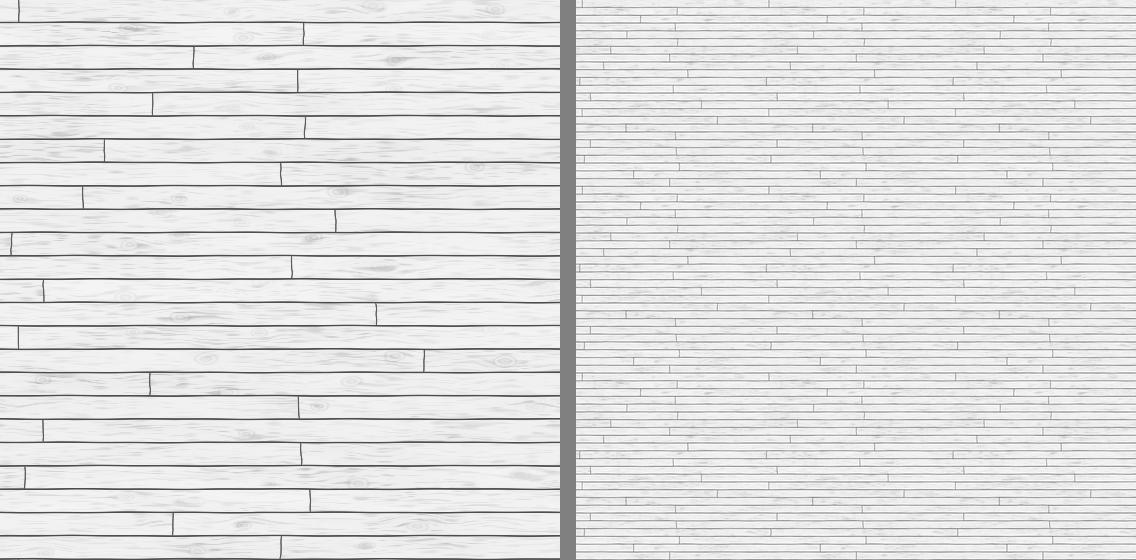
Left, the tile; right, the same tile 3 across and 3 down.
Reproduce this texture procedurally as a Shadertoy shader.

```glsl
// Whitewashed timber boards: 24 rows, each a single board that wraps round and
// meets itself at one staggered butt joint. Grain is stretched value noise that
// spreads around ringed knots; it starts afresh at the joint, so the sheet tiles.

const float TAU = 6.2831853;
const float ROWS = 24.0;            // boards from bottom to top
const float ROW_SHIFT = 0.0016;     // height of the lowest gap
const vec2 GAP = vec2(0.0005, 0.0021);    // half width of gap: core, soft edge
const vec2 JOINT = vec2(0.0003, 0.0014);  // half width of joint: core, soft edge
const float GAP_WAVE = 0.0004;      // unevenness of the gaps
const float JOINT_LEAN = 0.004;     // largest tilt of a joint
const int KNOTS = 4;                // possible knots per board
const float KNOT_CHANCE = 0.55;
const float KNOT_STRETCH = 1.9;     // knot width over height
const vec3 PAINT = vec3(0.958);
const vec3 GRAIN = vec3(0.74);
const vec3 GROOVE = vec3(0.30);

float hash(vec2 p) {
    vec3 q = fract(p.xyx * 0.1031);
    q += dot(q, q.yzx + 33.33);
    return fract((q.x + q.y) * q.z);
}

float noise(vec2 p) {
    vec2 i = floor(p), f = fract(p);
    f = f * f * (3.0 - 2.0 * f);
    return mix(mix(hash(i), hash(i + vec2(1, 0)), f.x),
               mix(hash(i + vec2(0, 1)), hash(i + vec2(1, 1)), f.x), f.y);
}

// Soft dark stroke at distance d, never narrower than one pixel
float stroke(float d, vec2 width, float pixel) {
    return 1.0 - smoothstep(width.x, max(width.y, width.x + pixel), d);
}

// Staggered joint position of a row
float jointOf(float row) {
    float jitter = hash(vec2(row, 71.0));
    return 0.02 + 0.48 * mod(row + 1.0, 2.0) + 0.33 * jitter * jitter;
}

// Returns knot darkness; bends the grain height and reports nearness to a knot
float knots(vec2 p, float row, inout float grainY, out float nearby) {
    float dark = 0.0;
    nearby = 0.0;
    for (int k = 0; k < KNOTS; k++) {
        vec2 seed = vec2(row * 7.0 + 3.0, float(k) * 13.0 + 5.0);
        if (hash(seed) > KNOT_CHANCE) continue;
        vec2 centre = vec2((float(k) + mix(0.15, 0.85, hash(seed + 1.0))) / float(KNOTS),
                           mix(0.12, 0.88, hash(seed + 2.0)) / ROWS);
        float radius = mix(0.007, 0.0125, hash(seed + 3.0));
        float strength = mix(0.25, 0.85, hash(seed + 4.0));
        vec2 q = (p - centre) / (radius * vec2(KNOT_STRETCH, 1.0));
        float d = length(q) + 0.25 * (noise(q * 1.6 + seed) - 0.5);

        // Growth rings around a dusky heart
        float rings = 0.5 + 0.5 * cos(d * 13.0 - 11.0);
        float body = 1.0 - smoothstep(0.85, 1.25, d);
        float heart = 1.0 - smoothstep(0.25, 0.6, d);
        dark += strength * body * (0.15 + 0.45 * rings * rings + 0.25 * heart);

        // Grain parts around the knot
        float reach = exp(-0.2 * q.x * q.x - 0.45 * q.y * q.y);
        grainY -= 0.75 * (p.y - centre.y) * reach;
        nearby = max(nearby, strength * reach);
    }
    return dark;
}

// Fine broken streaks along the board, stronger in patches
float grain(vec2 p, float row, float nearby) {
    vec2 g = vec2(p.x, p.y * ROWS);
    float offset = row * 41.0 + 9.0;
    g.y += 0.22 * (noise(vec2(g.x * 14.0, g.y * 2.0 + offset)) - 0.5);
    float fine = noise(vec2(g.x * 34.0, g.y * 19.0 + offset));
    float broad = noise(vec2(g.x * 13.0 + 50.0, g.y * 11.0 + offset));
    float patches = noise(vec2(g.x * 7.0 + 90.0, g.y * 1.5 + offset));
    float vein = 1.0 - smoothstep(0.0, 0.11, abs(broad - 0.5));
    float streak = smoothstep(0.5, 0.95, fine);
    float amount = 0.2 + 0.6 * patches * patches + 0.35 * nearby;
    return amount * (0.75 * streak + 0.4 * vein * fine) + 0.11 * patches * patches;
}

void mainImage(out vec4 fragColor, in vec2 fragCoord) {
    vec2 uv = fragCoord / iResolution.xy;
    float pixel = 1.0 / iResolution.y;

    // Row and height within the board, with gently uneven gaps
    float wave = sin(TAU * 3.0 * uv.x + 9.0 * uv.y) * 0.0;
    float rough = floor(uv.y * ROWS + 0.5 - ROW_SHIFT * ROWS);
    float phase = TAU * hash(vec2(mod(rough, ROWS), 17.0));
    wave = GAP_WAVE * (sin(TAU * 3.0 * uv.x + phase) + 0.6 * sin(TAU * 8.0 * uv.x + 2.0 * phase));
    float y = (uv.y - ROW_SHIFT + wave) * ROWS;
    float row = mod(floor(y), ROWS);
    float v = fract(y);

    // Distance along the board from its slightly crooked joint
    float lean = JOINT_LEAN * (hash(vec2(row, 23.0)) - 0.5) * (v - 0.5)
               + 0.0016 * (noise(vec2(v * 4.0, row * 5.0)) - 0.5);
    float u = fract(uv.x - jointOf(row) - lean);
    vec2 p = vec2(u, v / ROWS);

    // Painted wood
    float grainY = p.y, nearby;
    float knot = knots(p, row, grainY, nearby);
    float wood = grain(vec2(u, grainY), row, nearby) + 0.6 * knot;
    vec3 color = mix(PAINT, GRAIN, clamp(wood, 0.0, 1.0));
    color -= 0.014 * hash(vec2(row, 37.0));

    // Gaps between rows and the butt joint
    float gap = stroke(min(v, 1.0 - v) / ROWS, GAP, pixel);
    float joint = 0.9 * stroke(min(u, 1.0 - u), JOINT, pixel);
    fragColor = vec4(mix(color, GROOVE, max(gap, joint)), 1.0);
}
```
